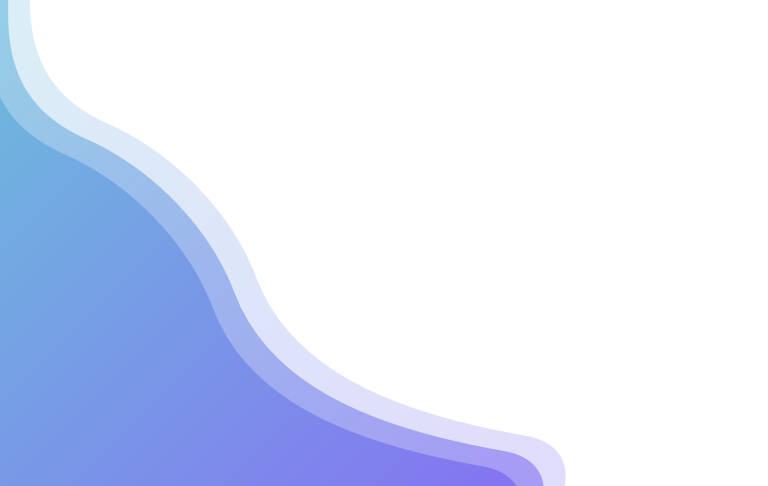
This background is drawn by a Shadertoy shader. Its source:

```glsl
// A white page with a wavy corner shape at the lower left, drawn as three shifted layers.
// One outline of four cubic curves gives a signed distance; each layer samples it
// at an offset, and a diagonal blue to violet gradient tints them all.

const float CANVAS_HEIGHT = 488.0;             // design units from bottom to top
const vec2 LAYER_SHIFT = vec2(21.8, 15.3);     // offset between neighbouring layers
const vec3 SKY_BLUE = vec3(0.425, 0.737, 0.863);
const vec3 VIOLET = vec3(0.518, 0.455, 0.945);
const int CURVE_STEPS = 20;

vec2 cubic(vec2 a, vec2 b, vec2 c, vec2 d, float t) {
    float s = 1.0 - t;
    return s * s * s * a + 3.0 * s * s * t * b + 3.0 * s * t * t * c + t * t * t * d;
}

// field.x keeps the least squared distance, field.y flips at each ray crossing
void addEdge(vec2 p, vec2 a, vec2 b, inout vec2 field) {
    vec2 edge = b - a;
    vec2 offset = p - a;
    vec2 gap = offset - edge * clamp(dot(offset, edge) / dot(edge, edge), 0.0, 1.0);
    field.x = min(field.x, dot(gap, gap));
    bool spansRow = (a.y > p.y) != (b.y > p.y);
    if (spansRow && p.x < a.x + edge.x * offset.y / edge.y) field.y = -field.y;
}

void addCurve(vec2 p, vec2 a, vec2 b, vec2 c, vec2 d, inout vec2 field) {
    vec2 previous = a;
    for (int i = 1; i <= CURVE_STEPS; i++) {
        vec2 next = cubic(a, b, c, d, float(i) / float(CURVE_STEPS));
        addEdge(p, previous, next, field);
        previous = next;
    }
}

// Signed distance to the wave, negative on its left side
float waveDistance(vec2 p) {
    vec2 top = vec2(30.0, 488.0);
    vec2 shoulder = vec2(110.0, 363.0);
    vec2 waist = vec2(257.0, 210.0);
    vec2 toe = vec2(530.0, 50.0);
    vec2 tip = vec2(567.0, 0.0);
    vec2 field = vec2(1e9, 1.0);
    addEdge(p, top + vec2(0.0, 80.0), top, field);
    addCurve(p, top, vec2(30.0, 418.0), vec2(62.0, 384.0), shoulder, field);
    addCurve(p, shoulder, vec2(175.0, 334.0), vec2(233.0, 274.0), waist, field);
    addCurve(p, waist, vec2(296.0, 106.0), vec2(418.0, 70.0), toe, field);
    addCurve(p, toe, vec2(556.0, 45.0), vec2(572.0, 28.0), tip, field);
    addEdge(p, tip, tip - vec2(3.0, 20.0), field);
    return sqrt(field.x) * field.y;
}

float layerCoverage(vec2 p, float layer, float pixel) {
    float d = waveDistance(p + layer * LAYER_SHIFT);
    return clamp(0.5 - d / pixel, 0.0, 1.0);
}

void mainImage(out vec4 fragColor, in vec2 fragCoord) {
    float pixel = CANVAS_HEIGHT / iResolution.y;
    vec2 p = fragCoord * pixel;

    // Diagonal gradient from the upper left to the lower right
    float diagonal = (p.x + CANVAS_HEIGHT - p.y) / 1000.0;
    vec3 tint = mix(SKY_BLUE, VIOLET, clamp(diagonal, 0.0, 1.0));

    // Pale outer band, stronger middle band, solid core
    vec3 opacity = vec3(0.25, 0.63, 1.0);
    vec3 color = vec3(1.0);
    for (int i = 0; i < 3; i++) {
        color = mix(color, tint, opacity[i] * layerCoverage(p, float(i), pixel));
    }
    fragColor = vec4(color, 1.0);
}
```
